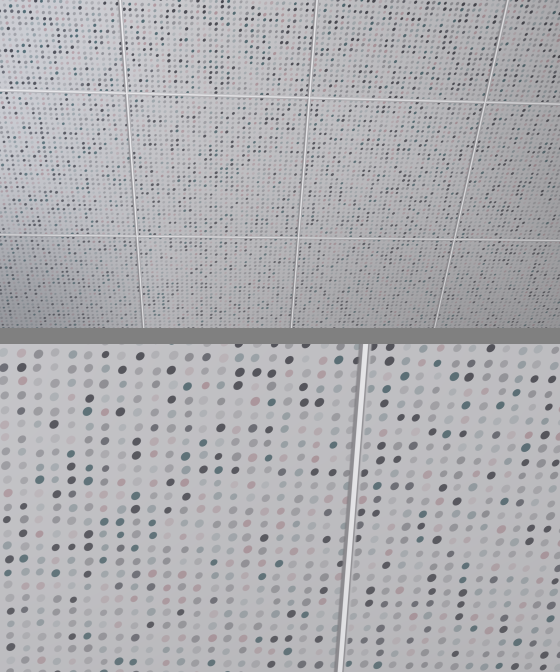
Top, the full canvas; bottom, a detail of the centre.
Write a Shadertoy shader that draws this texture.

```glsl
const float ASPECT = 1.714;         // width of the view when its height is 1
const float DOTS = 32.0;            // dots along each tile side
const float TILE_RATIO = 0.867;     // tile height over width
const float DOT_RADIUS = 0.25;      // in dot cells
const float DARK_SHARE = 0.24;      // share of strongly printed dots
const vec2 SEAM_HALF = vec2(0.0048, 0.0052);
const vec2 SHADOW_HALF = vec2(0.0100, 0.0085);
const vec2 SHADOW_SHIFT = vec2(-0.0025, 0.0030);
const vec2 SHADOW_DEPTH = vec2(0.42, 0.20);

const vec3 PANEL = vec3(0.800, 0.798, 0.812);
const vec3 SEAM = vec3(0.93, 0.93, 0.94);
const vec3 SHADOW = vec3(0.30, 0.29, 0.31);
const vec3 INK_GREY = vec3(0.27, 0.27, 0.30);
const vec3 INK_ROSE = vec3(0.58, 0.36, 0.40);
const vec3 INK_TEAL = vec3(0.30, 0.40, 0.43);

float hash(vec2 p) {
    vec3 q = fract(p.xyx * vec3(0.1031, 0.1030, 0.0973));
    q += dot(q, q.yzx + 33.33);
    return fract((q.x + q.y) * q.z);
}

// Maps the view (y pointing down) to tile units, seams at whole numbers.
vec2 tilePlane(vec2 p) {
    float depth = 0.6177 - 0.0155 * p.x - 0.152 * p.y;
    float across = p.x - 0.368 - 0.072 * p.y;
    float down = p.y - 0.2746 - 0.025 * p.x;
    return vec2(across, down / TILE_RATIO) / depth;
}

// Slow unevenness of the surface, from layered sines.
float mottling(vec2 p) {
    float a = sin(p.x * 5.1 + 1.7 * sin(p.y * 4.3));
    float b = sin(p.y * 8.7 - p.x * 3.2 + 1.3 * sin(p.x * 6.1));
    return 0.6 * a + 0.4 * b;
}

// Coverage of a band around zero on each axis.
vec2 band(vec2 d, vec2 halfWidth, vec2 soft) {
    return 1.0 - smoothstep(halfWidth - soft, halfWidth + soft, abs(d));
}

// Ink colour in rgb, coverage in a.
vec4 printedDot(vec2 grid, float soft) {
    vec2 cell = floor(grid);
    float kind = hash(cell + 211.0);
    float tint = hash(cell + 377.0);
    vec2 jitter = vec2(hash(cell + 419.0), hash(cell + 541.0)) - 0.5;

    // Slightly slanted oval
    vec2 q = fract(grid) - 0.5 - 0.16 * jitter;
    q.x += 0.22 * q.y;
    q.y *= TILE_RATIO;
    float radius = DOT_RADIUS * mix(0.85, 1.12, hash(cell + 673.0));
    float cover = 1.0 - smoothstep(radius - soft, radius + soft, length(q));

    float isDark = step(1.0 - DARK_SHARE, kind);
    float strength = mix(0.12 + 0.45 * kind, 0.95, isDark);
    vec3 ink = mix(INK_GREY, INK_TEAL, step(0.5, tint));
    ink = mix(ink, INK_ROSE, step(0.78, tint) * (1.0 - 0.7 * isDark));
    return vec4(ink, cover * strength);
}

void mainImage(out vec4 fragColor, in vec2 fragCoord) {
    vec2 uv = fragCoord / iResolution.xy;
    vec2 p = vec2(uv.x * ASPECT, 1.0 - uv.y);
    vec2 tile = tilePlane(p);
    vec2 pixel = fwidth(tile);
    vec2 toSeam = tile - round(tile);

    // Dots, fainter towards the bottom
    float soft = clamp(0.6 * DOTS * max(pixel.x, pixel.y), 0.04, 0.22);
    vec4 dots = printedDot(tile * DOTS, soft);
    vec2 inside = smoothstep(vec2(0.008), vec2(0.014), abs(toSeam));
    dots.a *= inside.x * inside.y * mix(1.0, 0.68, p.y);
    vec3 color = mix(PANEL, dots.rgb, dots.a);

    // Light fading to the right and to the bottom
    float light = 1.0 - 0.058 * p.x * p.x - 0.125 * p.y * p.y;
    light -= 0.12 * smoothstep(0.55, 0.0, length(p - vec2(0.0, 1.0)));
    light += 0.012 * mottling(p);
    light += 0.02 * (hash(floor(tile) + 97.0) - 0.5);
    color *= light;
    color += vec3(-0.008, 0.0, 0.010) * smoothstep(0.7, 0.0, p.x);

    // Seams: dark groove edge under a bright strip
    vec2 groove = band(toSeam - SHADOW_SHIFT, SHADOW_HALF, pixel) * SHADOW_DEPTH;
    color = mix(color, SHADOW, max(groove.x, groove.y));
    vec2 strip = band(toSeam, SEAM_HALF, 0.7 * pixel) * vec2(1.0, 0.88);
    color = mix(color, SEAM * mix(1.0, light, 0.6), max(strip.x, strip.y));

    fragColor = vec4(color, 1.0);
}
```
